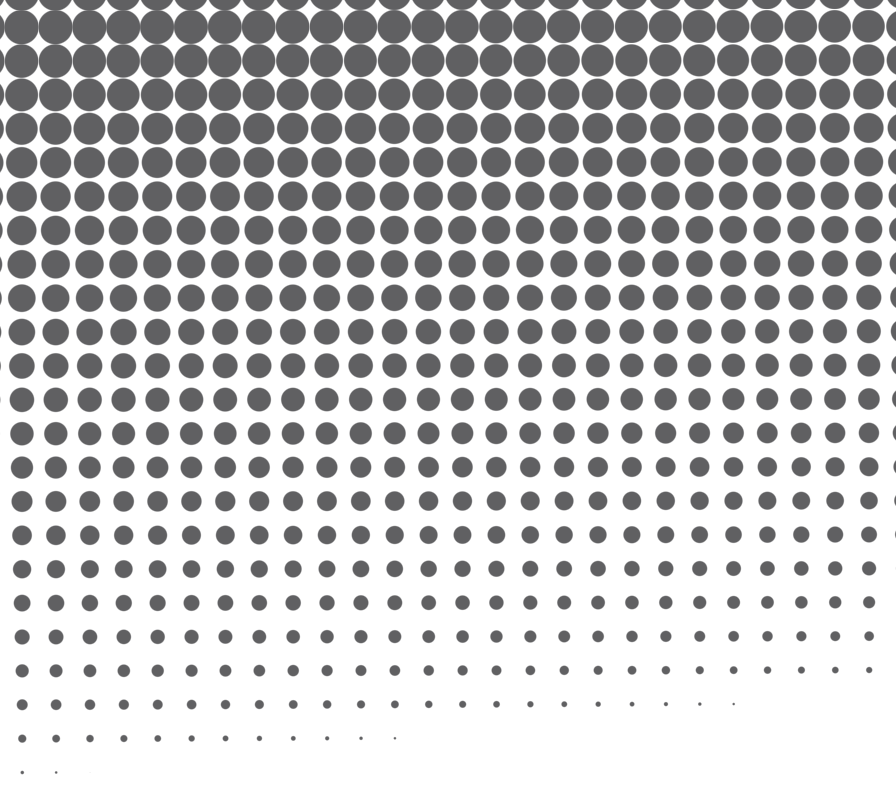
This pattern is drawn by a Shadertoy shader. Its source:

```glsl
// Halftone gradient: a square lattice of grey dots on white paper.
// Dot area grows linearly with height above a gently sloping base line,
// so dots vanish at the bottom and merge along the top left.

// Radius of the dot centred at c; zero below the sloping base line.
float dotRadius(vec2 c) {
    float rise = c.y - (0.0372 + 0.1005 * c.x);
    return sqrt(0.000486 * max(rise, 0.0));
}

// Soft-edged ink coverage of the nearest lattice dot.
float halftone(vec2 p, float pixel) {
    const float pitch = 0.041724;
    vec2 firstDot = vec2(0.0275, 0.0486);
    vec2 center = firstDot + pitch * round((p - firstDot) / pitch);
    float radius = dotRadius(center);
    float edge = length(p - center) - radius;
    float ink = 1.0 - smoothstep(-0.85 * pixel, 0.85 * pixel, edge);
    return ink * smoothstep(0.0, pixel, radius);
}

void mainImage(out vec4 fragColor, in vec2 fragCoord) {
    float pixel = 1.0 / iResolution.y;
    vec2 p = fragCoord * pixel;

    // Very slight counterclockwise tilt of the lattice
    p += 0.001 * vec2(p.y, -p.x);

    vec3 paper = vec3(1.0);
    vec3 inkGrey = vec3(0.378, 0.378, 0.386);
    fragColor = vec4(mix(paper, inkGrey, halftone(p, pixel)), 1.0);
}
```
